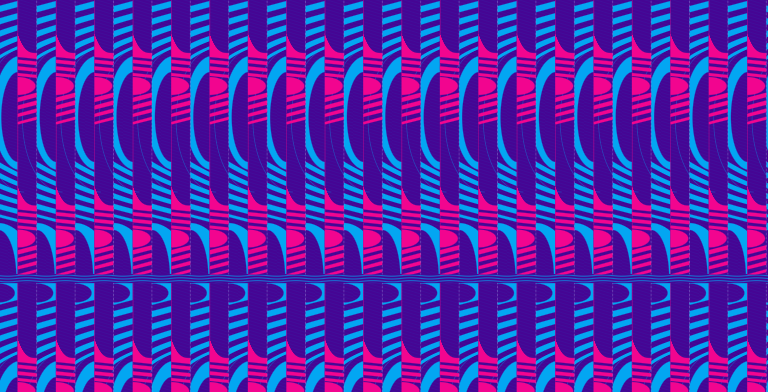
This pattern is drawn by a Shadertoy shader. Its source:

```glsl
// Interlocked columns of cyan crescents and magenta blobs, striped, on violet.
#define TILES 20.0        // repeats across the canvas
#define TILE 38.4         // tile width in design units
#define COLUMN 19.2       // half a tile: one magenta or one cyan column
#define ROW 305.0         // vertical repeat in design units
#define BLOB_ROW 152.5    // vertical repeat of the magenta motif
#define ORIGIN vec2(17.5, -28.0)
#define VIOLET vec3(0.27, 0.02, 0.58)
#define CYAN vec3(0.01, 0.65, 0.95)
#define MAGENTA vec3(0.95, 0.02, 0.56)
#define PALE vec3(0.75, 0.75, 0.95)

// Coverage of a shape from its signed distance, one pixel soft
float cover(float d) {
    float pixel = TILES * TILE / iResolution.x;
    return clamp(0.5 - d / (1.2 * pixel), 0.0, 1.0);
}

float band(float v, float low, float high) {
    return cover(max(low - v, v - high));
}

float stripes(float v, float period, float width) {
    return cover(abs(fract(v / period) - 0.5) * period - 0.5 * width);
}

// Approximate signed distance to an ellipse
float ellipse(vec2 p, vec2 r) {
    float k = length(p / r);
    return k * (k - 1.0) / max(length(p / (r * r)), 1e-4);
}

// Cyan column: tongue, rising stripes, crescent, falling stripes, arch
float cyanMotif(vec2 p) {
    float u = clamp(p.x / COLUMN, 0.0, 1.0);
    float tongue = band(p.y, 6.0, 28.0 - 5.0 * u)
                 * cover(-ellipse(p - vec2(0.0, 16.0), vec2(16.5, 9.5)));

    float rising = p.y + u * (5.0 + 16.0 * pow(p.y / 100.0, 4.0));
    float upper = band(rising, 32.0, 88.0) * stripes(rising - 31.0, 12.5, 6.3);

    float crescent = cover(ellipse(p - vec2(22.0, 141.0), vec2(27.0, 57.0)))
                   * cover(-ellipse(p - vec2(20.0, 145.0), vec2(17.0, 45.0)));

    float falling = p.y - u * mix(11.0, 5.0, smoothstep(190.0, 245.0, p.y));
    float lower = band(falling, 187.0, 245.0) * stripes(falling - 187.0, 10.5, 5.4);

    float arch = band(p.y, 251.0 + 8.0 * u * u, 302.0)
               * cover(-ellipse(p - vec2(0.0, 305.0), vec2(18.0, 47.0)));
    return max(max(max(tongue, upper), max(crescent, lower)), arch);
}

// Magenta column: flared wedge, falling stripes, blob, rising stripes
float magentaMotif(vec2 p) {
    float u = clamp(p.x / COLUMN, 0.0, 1.0);
    float y = mod(p.y - 53.0, BLOB_ROW) - 20.0;
    float wedge = band(y, 8.0 - 20.0 * pow(1.0 - u, 3.0), 12.0 + 2.0 * u);
    float falling = y - 2.0 * u;
    float upper = band(falling, 12.0, 31.0) * stripes(falling - 13.0, 6.7, 3.7);
    float blob = cover(ellipse(vec2(p.x, y - 41.0), vec2(18.0, 9.0)));
    float rising = y + 5.0 * u;
    float lower = band(rising, 52.0, 84.0)
                * stripes(rising - 51.0, 7.8, mix(4.6, 2.6, smoothstep(55.0, 82.0, y)));
    float edge = 0.6 * cover(abs(p.x) - 0.6);
    return max(max(max(wedge, upper), max(blob, lower)), edge);
}

// Column-local x, wrapped so that both column edges stay continuous
float localX(float x) {
    return mod(x + 0.5 * COLUMN, TILE) - 0.5 * COLUMN;
}

float columnMask(float x) {
    return cover(abs(x - 0.5 * COLUMN) - 0.5 * COLUMN);
}

void mainImage(out vec4 fragColor, in vec2 fragCoord) {
    // Design units, with y running down from the top edge
    vec2 p = vec2(fragCoord.x, iResolution.y - fragCoord.y);
    p = p * TILES * TILE / iResolution.x - ORIGIN;
    float y = mod(p.y, ROW);
    float mx = localX(p.x);
    float cx = localX(p.x - COLUMN);

    // Faint hatching on the ground
    vec3 color = mix(VIOLET, CYAN, 0.07 * stripes(y - 0.3 * mx, 3.2, 0.7));

    // Hairline arcs that sweep across neighbouring tiles
    for (int i = 0; i < 2; i++) {
        vec2 q = vec2(mx + float(i) * TILE - 45.0, y - 148.0);
        float hairline = cover(abs(ellipse(q, vec2(40.0, 72.0))) - 0.25);
        color = mix(color, CYAN, 0.45 * hairline * cover(q.x));
    }

    // The two alternating columns
    color = mix(color, CYAN, cyanMotif(vec2(cx, y)) * columnMask(cx));
    color = mix(color, MAGENTA, magentaMotif(vec2(mx, y)) * columnMask(mx));

    // Dashed pale line where magenta meets cyan
    float dash = cover(abs(mx - COLUMN) - 0.3) * stripes(y, 4.0, 2.6);
    color = mix(color, PALE, 0.4 * dash);

    // Thin horizontal lines along the row seam
    float seamY = mod(y + 10.0, ROW) - 10.0;
    float seam = band(seamY, -2.5, 6.0);
    float ripple = seamY + 0.6 * sin(6.28318 * p.x / TILE);
    vec3 seamColor = mix(VIOLET, CYAN, 0.7 * stripes(ripple, 2.8, 1.0));
    color = mix(color, seamColor, seam);

    fragColor = vec4(color, 1.0);
}
```
